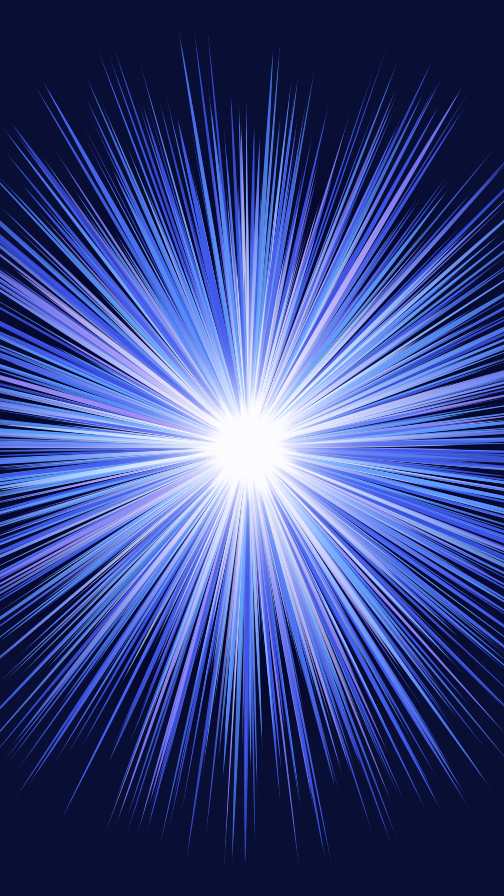
Reproduce this background procedurally as a Shadertoy shader.

```glsl
const float TAU = 6.28319;
const vec3 NAVY = vec3(0.035, 0.055, 0.205);
const vec3 GAP = vec3(0.01, 0.02, 0.16);
const vec3 ROYAL = vec3(0.24, 0.33, 0.92);
const vec3 SKY = vec3(0.36, 0.62, 1.0);
const vec3 VIOLET = vec3(0.60, 0.54, 0.96);
const vec3 WHITE = vec3(0.99, 0.99, 1.0);

float hash(float id, float seed) {
    return fract(sin(id * 127.1 + seed * 311.7) * 43758.5);
}

// Coverage of a needle that narrows to a point at the given reach.
float needle(float offset, float halfWidth, float pixel) {
    float edge = smoothstep(-0.6 * pixel, 0.6 * pixel, halfWidth - abs(offset));
    return edge * clamp(2.5 * halfWidth / pixel, 0.0, 1.0);
}

// Blue, cyan or violet away from the centre, paler towards it.
vec3 rayColor(float radius, float pick, float heat) {
    vec3 tint = mix(ROYAL, SKY, smoothstep(0.25, 0.8, pick));
    tint = mix(tint, VIOLET, step(0.9, pick));
    float outer = smoothstep(0.2, 0.4, radius);
    tint = mix(tint, ROYAL, 0.5 * outer);
    float fade = radius / mix(0.065, 0.27, heat * heat);
    return mix(tint, WHITE, exp(-fade * fade));
}

// One ring of evenly divided, randomly shaped rays laid over a base colour.
vec3 addRays(vec3 base, float turn, float radius, float count, float seed, float pixelSize) {
    float cell = fract(turn + seed * 0.137) * count;
    float id = floor(cell);
    float reach = mix(0.21, 0.485, pow(hash(id, seed), 1.4));
    float taper = max(1.0 - radius / reach, 0.0);
    float halfWidth = mix(0.17, 0.46, hash(id, seed + 20.0)) * taper;
    float shift = (hash(id, seed + 40.0) - 0.5) * 0.3;
    float pixel = pixelSize * count / (TAU * max(radius, 0.01));
    float cover = needle(cell - id - 0.5 - shift, halfWidth, pixel);
    vec3 color = rayColor(radius, hash(id, seed + 60.0), hash(id, seed + 80.0));
    return mix(base, color, cover * mix(0.75, 1.0, hash(id, seed + 100.0)));
}

// Uneven star outline: the distance that the core gains at each angle.
float raggedness(float angle) {
    return 0.006 * sin(angle * 7.0 + 1.0) + 0.006 * sin(angle * 17.0)
         + 0.005 * sin(angle * 31.0 + 2.0) + 0.004 * sin(angle * 53.0);
}

void mainImage(out vec4 fragColor, in vec2 fragCoord) {
    float pixelSize = 1.0 / iResolution.y;
    vec2 p = (fragCoord - 0.5 * iResolution.xy) * pixelSize - vec2(-0.004, 0.001);
    float radius = length(p);
    float turn = atan(p.y, p.x) / TAU;

    // Dark field with a blue halo behind the rays
    vec3 color = mix(GAP, NAVY, smoothstep(0.2, 0.38, radius));
    color = mix(color, ROYAL, 0.75 * exp(-pow(radius / 0.12, 2.0)));

    // Overlapping rings of rays, from fine to broad
    for (int i = 0; i < 8; i++) {
        float layer = float(i);
        color = addRays(color, turn, radius, 187.0 - 16.0 * layer, layer + 1.0, pixelSize);
    }

    // Bright core with a ragged outline
    float spikes = raggedness(turn * TAU) * smoothstep(0.01, 0.05, radius);
    float core = 1.0 - smoothstep(0.032, 0.066, radius + spikes);
    float glow = 0.35 * exp(-pow(radius / 0.085, 2.0));
    color = mix(color, WHITE, max(core, glow));

    fragColor = vec4(color, 1.0);
}
```
